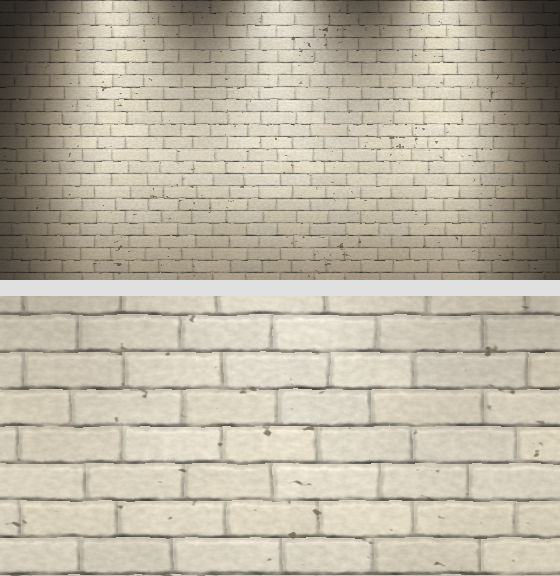
Top, the full canvas; bottom, a detail of the centre.
A WebGL 2 fragment shader for this texture:

```glsl
#version 300 es
precision highp float;
// Painted cream brick wall in running bond, washed by three lamps from above.
uniform vec2 u_resolution;
out vec4 fragColor;

#define ROWS 22.65        // courses over the canvas height
#define BRICK_W 0.1185    // brick pitch, in canvas heights
#define JOINT 0.0038      // half width of a mortar joint
#define JITTER 0.18       // wander of the upright joints, in bricks
#define TONE_VAR 0.05     // brightness spread between bricks
#define CHIPS 0.52        // threshold of chipped paint, lower is more
#define LAMP_GAP 0.59     // distance between lamps
#define AMBIENT 0.34      // light outside the beams

const vec3 PAINT = vec3(0.915, 0.893, 0.845);
const vec3 GRIME = vec3(0.46, 0.41, 0.33);
const vec3 WARM = vec3(1.01, 1.0, 0.955);
const vec3 SHADE_TINT = vec3(1.0, 0.945, 0.885);

float hash(vec2 p) {
    vec3 q = fract(p.xyx * vec3(0.1031, 0.1030, 0.0973));
    q += dot(q, q.yzx + 33.33);
    return fract((q.x + q.y) * q.z);
}

vec2 gradient(vec2 cell) {
    float a = 6.2832 * hash(cell + 57.0);
    return vec2(cos(a), sin(a));
}

float noise(vec2 p) {
    vec2 i = floor(p), f = p - i;
    vec2 s = f * f * f * (f * (f * 6.0 - 15.0) + 10.0);
    vec2 e = vec2(1.0, 0.0);
    float low = mix(dot(gradient(i), f), dot(gradient(i + e), f - e), s.x);
    float high = mix(dot(gradient(i + e.yx), f - e.yx), dot(gradient(i + 1.0), f - 1.0), s.x);
    return mix(low, high, s.y);
}

float fbm(vec2 p) {
    float sum = 0.0, amp = 0.6;
    for (int i = 0; i < 3; i++) {
        sum += amp * noise(p);
        p = p * 2.1 + 17.3;
        amp *= 0.5;
    }
    return sum;
}

float roundedBox(vec2 p, vec2 halfSize, float r) {
    vec2 q = abs(p) - halfSize + r;
    return length(max(q, 0.0)) + min(max(q.x, q.y), 0.0) - r;
}

// Left edge of brick i in a row, in brick units.
float jointAt(float i, float row) {
    return i + JITTER * hash(vec2(i, row) + 11.0);
}

// Position inside the brick (y down), its half size, and its id.
void brickCell(vec2 p, out vec2 local, out vec2 halfSize, out vec2 id) {
    float v = (1.0 - p.y) * ROWS - 0.07;
    float row = floor(v);
    float u = p.x / BRICK_W - (mod(row, 2.0) < 0.5 ? 0.33 : 0.77) + 20.0;
    float i = floor(u);
    if (u < jointAt(i, row)) i -= 1.0;
    float left = jointAt(i, row), right = jointAt(i + 1.0, row);
    id = vec2(i, row);
    local = vec2((u - 0.5 * (left + right)) * BRICK_W, (v - row - 0.5) / ROWS);
    halfSize = 0.5 * vec2((right - left) * BRICK_W, 1.0 / ROWS) - JOINT;
}

// Widening beams: x is total light, y is the share of the warm outer lamps.
vec2 lampLight(vec2 p, float mid) {
    float depth = 1.0 - p.y, dark = 1.0, warm = 0.0;
    for (int i = -1; i <= 1; i++) {
        float dx = (p.x - mid - float(i) * LAMP_GAP) / (0.16 + 0.56 * depth);
        float beam = exp(-dx * dx);
        dark *= 1.0 - 0.94 * beam;
        warm += beam * (i == 0 ? 0.1 : 0.7);
    }
    float fall = 1.0 - 0.48 * smoothstep(0.5, 1.08, depth);
    float sides = 1.0 - 0.47 * smoothstep(0.62, 1.04, abs(p.x - mid));
    return vec2((AMBIENT + (1.0 - AMBIENT) * (1.0 - dark) * fall) * sides, warm);
}

void main() {
    vec2 p = gl_FragCoord.xy / u_resolution.y;
    float mid = 0.5 * u_resolution.x / u_resolution.y;
    float aa = 1.0 / u_resolution.y;

    // Uneven brick outline
    vec2 wobble = vec2(noise(p * 31.0), noise(p * 27.0 + 40.0)) * 0.0025;
    vec2 local, halfSize, id;
    brickCell(p + wobble, local, halfSize, id);
    float d = roundedBox(local, halfSize, 0.0045) + 0.0035 * fbm(p * 90.0);

    // Painted face: tone per brick, blotches and fine grain
    float tone = 1.0 + TONE_VAR * (hash(id) - 0.5);
    tone += 0.05 * fbm(p * vec2(13.0, 24.0)) + 0.11 * fbm(p * vec2(85.0, 140.0));
    vec3 color = PAINT * tone * mix(vec3(1.0), WARM, 0.6 * hash(id + 5.0));

    // Soft painted mortar, lit upper lip, and broken shadow under each brick
    vec2 beyond = smoothstep(-0.0025, 0.0025, local - halfSize);
    float lip = smoothstep(-0.007, -0.001, d) * smoothstep(0.4, 0.9, -local.y / halfSize.y);
    float broken = clamp(0.7 + 1.7 * fbm(p * vec2(24.0, 60.0)), 0.1, 1.3);
    float mortar = smoothstep(-0.002 - aa, 0.001 + aa, d);
    color *= 1.0 + 0.08 * lip;
    color *= 1.0 - mortar * (0.12 + broken * max(0.14 * beyond.x, 0.42 * beyond.y));

    // Chipped paint in loose clusters, more often along joints
    float cluster = 0.55 * fbm(p * 5.0 + 9.0) + 0.07 * mortar;
    float chip = noise(p * vec2(34.0, 62.0)) + 0.4 * noise(p * vec2(110.0, 160.0)) + cluster;
    color = mix(color, GRIME * tone, 0.8 * smoothstep(CHIPS, CHIPS + 0.2, chip));

    // Lamps
    vec2 light = lampLight(p, mid);
    vec3 tint = mix(SHADE_TINT, vec3(1.0), smoothstep(0.45, 1.0, light.x));
    color *= light.x * tint * mix(vec3(1.0), WARM, clamp(light.y, 0.0, 1.0));
    fragColor = vec4(clamp(color, 0.0, 1.0), 1.0);
}
```
